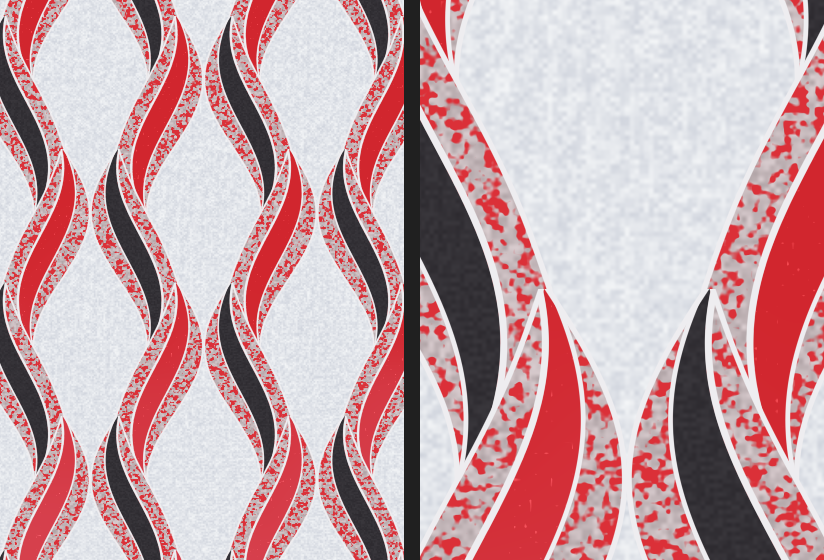
Left: the whole. Right: its middle third, enlarged.
Reproduce this pattern procedurally as a Shadertoy shader.

```glsl
// Serpentine ribbons in columns, each shifted half a repeat from its neighbour.
// A column stacks mirrored leaves, black and red in turn, each over the last;
// leaf edges are cosine waves, and value noise gives the speckle and paper grain.

const float TAU = 6.2831853;
const float UNITS = 768.0;      // design units in the canvas height
const float SPACING = 155.5;    // between columns
const float HALF_DROP = 183.0;  // from one leaf tip to the next
const float PERIOD = 2.0 * HALF_DROP;
const vec2 FIRST_TIP = vec2(357.0, 22.0);

const vec3 PAPER = vec3(0.885, 0.897, 0.918);
const vec3 PALE = vec3(0.935, 0.93, 0.94);
const vec3 BLACK = vec3(0.20, 0.19, 0.21);
const vec3 RED = vec3(0.82, 0.15, 0.18);
const vec3 FADED_RED = vec3(0.84, 0.25, 0.30);
const vec3 SILVER = vec3(0.77, 0.72, 0.73);

float hash(vec2 p) {
    return fract(sin(dot(p, vec2(127.1, 311.7))) * 43758.5453);
}

float noise(vec2 p) {
    vec2 i = floor(p), f = fract(p);
    f = f * f * (3.0 - 2.0 * f);
    return mix(mix(hash(i), hash(i + vec2(1, 0)), f.x),
               mix(hash(i + vec2(0, 1)), hash(i + vec2(1, 1)), f.x), f.y);
}

float cover(float d, float aa) {
    return smoothstep(-aa, aa, d);
}

// Signed distance to the right of a cosine edge, corrected for its slope
float waveEdge(vec2 p, float centre, float swing, float phase) {
    float a = TAU * (p.y - phase) / PERIOD;
    float slope = swing * TAU / PERIOD * sin(a);
    return (p.x - centre + swing * cos(a)) / sqrt(1.0 + slope * slope);
}

// Signed distance to the left of the gently bent long side
float rimEdge(vec2 p) {
    float t = p.y / HALF_DROP;
    float rim = -40.0 + 81.0 * t - 3.0 * sin(TAU * t);
    return 0.91 * (min(rim, 41.0) - p.x);
}

// Speckled leaf with a solid band and pale outlines; alpha is its coverage
vec4 leaf(vec2 p, vec3 ink, vec3 speckle, float aa) {
    float inside = min(waveEdge(p, -37.0, 38.5, 87.0), rimEdge(p));
    float bandLeft = waveEdge(p, -26.0, 31.0, 60.0);
    float bandRight = waveEdge(p, -11.0, 31.0, 25.0);
    vec3 col = mix(speckle, ink, cover(min(bandLeft, -bandRight), aa));
    float lines = max(cover(1.1 - abs(bandLeft + 0.8), aa),
                      cover(1.6 - abs(bandRight - 1.5), aa));
    col = mix(col, PALE, lines);
    col = mix(PALE, col, cover(inside, aa));
    return vec4(col, cover(inside + 2.5, aa));
}

vec3 speckleColour(vec2 p) {
    float n = 0.6 * noise(p / 3.6) + 0.4 * noise(p / 2.0 + 37.0);
    vec3 silver = SILVER + 0.16 * (noise(p / 2.6 + 91.0) - 0.5);
    return mix(silver, RED + 0.04, smoothstep(0.46, 0.66, n));
}

vec3 paperColour(vec2 p) {
    float grain = 0.6 * noise(p / 2.2) + 0.4 * noise(p / 4.5 + 53.0) - 0.5;
    return PAPER + grain * vec3(0.15, 0.14, 0.11);
}

// Red fades down the sheet and carries a few pale flecks
vec3 redInk(vec2 p) {
    float wear = smoothstep(300.0, 760.0, p.y + 160.0 * (noise(p / 90.0) - 0.5));
    float fleck = smoothstep(0.88, 1.0, noise(p / 2.4 + 17.0));
    return mix(RED, FADED_RED, wear) + 0.14 * fleck;
}

void mainImage(out vec4 fragColor, in vec2 fragCoord) {
    float unit = UNITS / iResolution.y;
    float aa = 0.75 * unit;
    vec2 p = vec2(fragCoord.x, iResolution.y - fragCoord.y) * unit;

    // Column, then the leaf within it
    float column = floor((p.x - FIRST_TIP.x) / SPACING + 0.5);
    float u = p.x - FIRST_TIP.x - column * SPACING;
    float v = p.y - FIRST_TIP.y + column * HALF_DROP;
    float row = floor(v / HALF_DROP);
    float along = v - row * HALF_DROP;
    float odd = mod(row, 2.0);
    float side = 1.0 - 2.0 * odd;

    vec3 speckle = speckleColour(p);
    vec3 black = BLACK + 0.05 * (noise(p / 2.0 + 71.0) - 0.5);
    vec3 red = redInk(p);

    // Tail of the previous leaf, with the current one over it
    vec2 tailPos = vec2(-side * u, along + HALF_DROP);
    vec4 tail = leaf(tailPos, mix(red, black, odd), speckle, aa);
    tail.a *= step(tailPos.y, 300.0);
    vec4 front = leaf(vec2(side * u, along), mix(black, red, odd), speckle, aa);

    vec3 col = paperColour(p);
    col = mix(col, tail.rgb, tail.a);
    col = mix(col, front.rgb, front.a);
    fragColor = vec4(col, 1.0);
}
```
